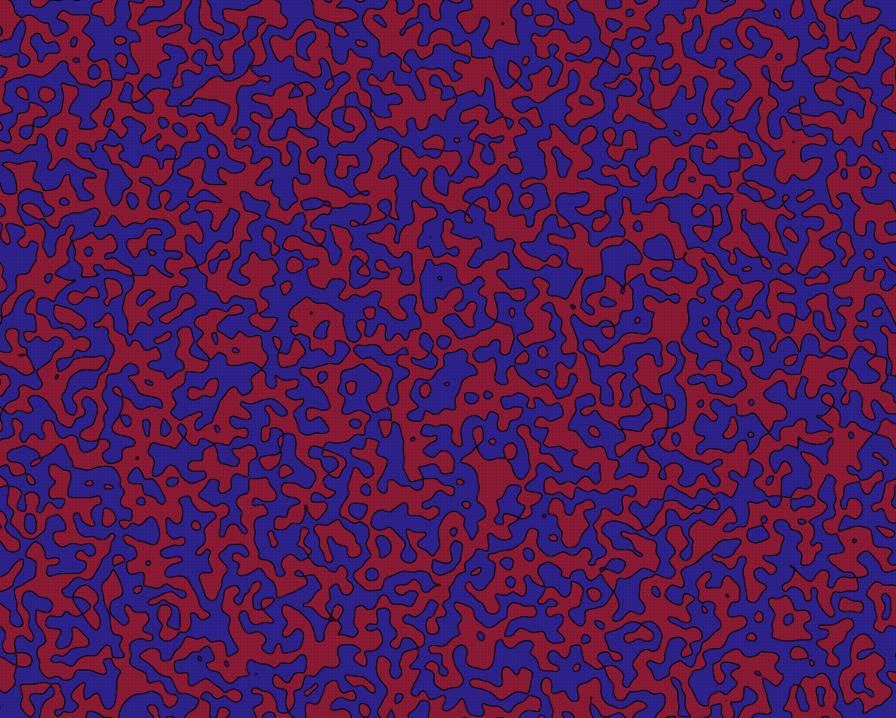
Reproduce this texture procedurally as a Shadertoy shader.

```glsl
// Mottled maze of crimson and indigo patches with thin dark outlines and a faint mesh.

const vec3 INDIGO = vec3(0.172, 0.130, 0.535);
const vec3 CRIMSON = vec3(0.535, 0.100, 0.200);
const vec3 INK = vec3(0.015, 0.010, 0.030);

const int WAVE_COUNT = 64;
const float MIN_FREQ = 8.0;         // cycles per canvas height
const float MAX_FREQ = 45.0;
const float LINE_WIDTH = 0.0016;    // fraction of canvas height
const float MIN_SLOPE = 200.0;      // turns near-touching patches into specks
const float MESH_COUNT = 205.0;     // threads per canvas height
const float MESH_DEPTH = 0.03;

const float TAU = 6.2831853;
const float GOLDEN_ANGLE = 2.3999632;

float hash(float n) {
    return fract(sin(n * 12.9898 + 4.137) * 43758.547);
}

// Layered sines in scattered directions: x = height, yz = gradient.
vec3 waveField(vec2 p) {
    vec3 field = vec3(0.0);
    for (int i = 0; i < WAVE_COUNT; i++) {
        float id = float(i);
        float angle = id * GOLDEN_ANGLE;
        float freq = mix(MIN_FREQ, MAX_FREQ, (id + hash(id + 91.0)) / float(WAVE_COUNT));
        vec2 k = TAU * freq * vec2(cos(angle), sin(angle));
        float phase = dot(k, p) + TAU * hash(id);
        field += vec3(sin(phase), k * cos(phase));
    }
    return field;
}

// Share of a pixel covered by a line whose centre lies at distance d.
float lineCoverage(float d, float width, float pixel) {
    float right = min(d + 0.5 * pixel, 0.5 * width);
    float left = max(d - 0.5 * pixel, -0.5 * width);
    return clamp((right - left) / pixel, 0.0, 1.0);
}

void mainImage(out vec4 fragColor, in vec2 fragCoord) {
    float pixel = 1.0 / iResolution.y;
    vec2 p = fragCoord * pixel;

    // Approximate signed distance to the patch border
    vec3 field = waveField(p);
    float dist = field.x / max(length(field.yz), MIN_SLOPE);

    // Patches
    float patchMask = clamp(0.5 + dist / pixel, 0.0, 1.0);
    vec3 color = mix(INDIGO, CRIMSON, patchMask);

    // Mesh
    vec2 threads = sin(TAU * MESH_COUNT * p);
    color *= 1.0 + MESH_DEPTH * (threads.x + threads.y);

    // Outlines
    color = mix(color, INK, lineCoverage(dist, LINE_WIDTH, pixel));

    fragColor = vec4(color, 1.0);
}
```
